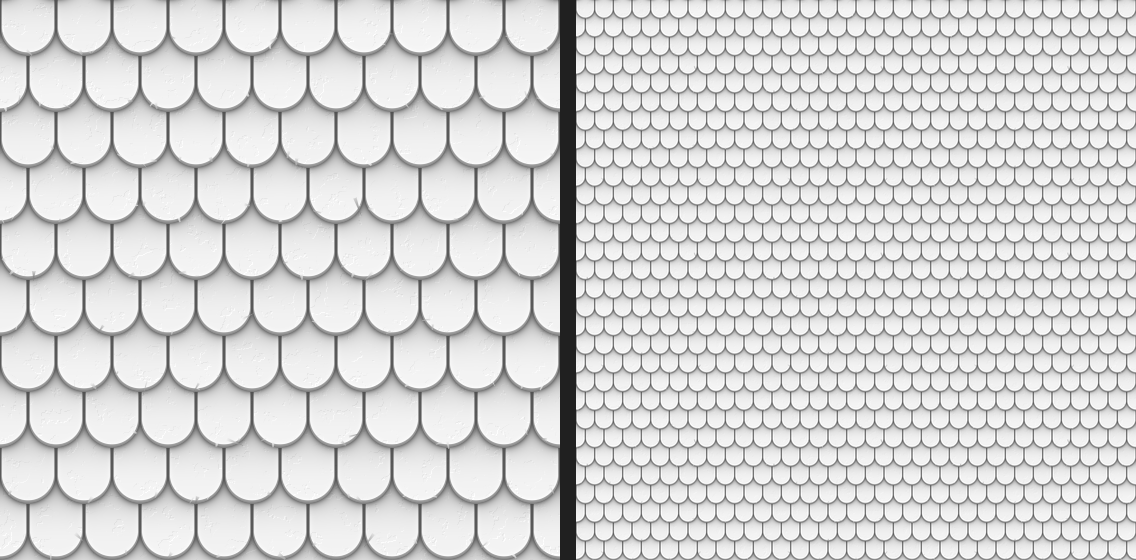
Left: one tile. Right: repeated 3 by 3.
A WebGL 2 fragment shader for this texture map:

```glsl
#version 300 es
precision highp float;

uniform vec2 u_resolution;
out vec4 fragColor;

// Layout, in tile widths
const float COUNT = 10.0;          // tiles across and rows down, must be even
const float RADIUS = 0.485;        // half width of a tile, leaves the gap
const float RIM_SIDE = 0.02;
const float RIM_TIP = 0.055;
// Tones
const float FACE = 0.955;
const float FACE_TOP_FADE = 0.02;
const float FACE_VARIATION = 0.012;
const float RIM_OUTER = 0.53;
const float RIM_INNER = 0.66;
const float HIGHLIGHT = 0.05;
// Shadow cast on the row below: strength and reach
const vec2 CONTACT_SHADOW = vec2(0.38, 0.05);
const vec2 SOFT_SHADOW = vec2(0.14, 0.20);
// Wear
const int CHIPS = 3;
const float CHIP_CHANCE = 0.42;
const float LONG_CHIP_CHANCE = 0.06;
const float CHIP_OPACITY = 0.8;
const float FLAKE_RELIEF = 0.045;

vec3 hash3(vec2 p) {
    vec3 q = fract(p.xyx * vec3(0.1031, 0.1030, 0.0973));
    q += dot(q, q.yxz + 33.33);
    return fract((q.xxy + q.yzz) * q.zyx);
}

float gradientDot(vec2 cell, vec2 offset) {
    float angle = 6.28318 * hash3(cell).x;
    return dot(vec2(cos(angle), sin(angle)), offset);
}

float gradientNoise(vec2 p) {
    vec2 i = floor(p), f = p - i;
    vec2 w = f * f * f * (f * (f * 6.0 - 15.0) + 10.0);
    vec2 e = vec2(1.0, 0.0);
    float low = mix(gradientDot(i, f), gradientDot(i + e, f - e), w.x);
    float high = mix(gradientDot(i + e.yx, f - e.yx), gradientDot(i + 1.0, f - 1.0), w.x);
    return mix(low, high, w.y);
}

// Centre of the tile column nearest to x; odd rows shift by half a tile
float columnCentre(float x, float row) {
    float shift = 0.5 * mod(row, 2.0);
    return floor(x - shift + 0.5) + shift;
}

vec2 tileId(float centre, float row) {
    return mod(vec2(floor(centre), row), COUNT);
}

// Tile with a round lower end, tip near the origin, open upward
float tileDistance(vec2 p) {
    return length(vec2(p.x, min(p.y - 0.5, 0.0))) - RADIUS;
}

float rowShadow(vec2 p, float row) {
    float centre = columnCentre(p.x, row), light = 1.0;
    for (int k = -1; k <= 1; k++) {
        float d = max(tileDistance(p - vec2(centre + float(k), row)), 0.0);
        light *= 1.0 - CONTACT_SHADOW.x * exp(-d / CONTACT_SHADOW.y)
                     - SOFT_SHADOW.x * exp(-d / SOFT_SHADOW.y);
    }
    return light;
}

// Raised patches with ragged borders
float flakeHeight(vec2 p) {
    float n = gradientNoise(p * 3.5) + 0.45 * gradientNoise(p * 9.0)
            + 0.25 * gradientNoise(p * 21.0);
    return smoothstep(0.16, 0.23, n);
}

float faceTone(vec2 p, float row) {
    float centre = columnCentre(p.x, row);
    vec2 local = p - vec2(centre, row), id = tileId(centre, row);
    vec3 seed = hash3(id + 7.0);
    vec2 q = local + 40.0 * seed.xy;
    float relief = flakeHeight(q) - flakeHeight(q + vec2(0.011, -0.013));
    float patchy = smoothstep(-0.25, 0.25, gradientNoise(q * 2.3 + 17.0));
    return FACE + FACE_VARIATION * (seed.z - 0.5) + FLAKE_RELIEF * relief * patchy
         - FACE_TOP_FADE * smoothstep(0.3, 1.3, local.y);
}

// Splinters broken from the lower edge
float addChips(float tone, vec2 local, vec2 id, float aa) {
    for (int k = 0; k < CHIPS; k++) {
        vec3 shape = hash3(id + float(k) * 13.7 + 2.3);
        vec3 kind = hash3(id + float(k) * 29.1 + 51.9);
        if (kind.x > CHIP_CHANCE) continue;
        float isLong = step(kind.x, LONG_CHIP_CHANCE);
        float angle = 2.7 * (shape.x - 0.5), turn = angle + 2.2 * (kind.y - 0.5);
        vec2 q = local - vec2(0.0, 0.5) - 0.44 * vec2(sin(angle), -cos(angle));
        vec2 along = vec2(sin(turn), -cos(turn));
        float u = dot(q, along), v = dot(q, vec2(-along.y, along.x));
        float halfLength = (0.025 + 0.05 * shape.y) * (1.0 + 1.6 * isLong);
        float t = clamp(0.5 + 0.5 * u / halfLength, 0.0, 1.0);
        float halfWidth = (0.01 + 0.025 * shape.z) * (1.0 - mix(0.55, 1.0, isLong) * t);
        float d = max(abs(u) - halfLength, abs(v) - halfWidth);
        float chipTone = mix(0.97, mix(0.72, 0.5, isLong), clamp(t + kind.z - 0.5, 0.0, 1.0));
        tone = mix(tone, chipTone, CHIP_OPACITY * (1.0 - smoothstep(-aa, aa, d)));
    }
    return tone;
}

void main() {
    vec2 p = gl_FragCoord.xy / u_resolution * COUNT;
    float aa = 0.7 * COUNT / min(u_resolution.x, u_resolution.y);
    float row = floor(p.y), centre = columnCentre(p.x, row);
    vec2 local = p - vec2(centre, row);
    float d = tileDistance(local);

    // Front tile: face, bright bevel, grey rim
    float rim = mix(RIM_SIDE, RIM_TIP, clamp((0.5 - local.y) / RADIUS, 0.0, 1.0));
    float front = faceTone(p, row) + HIGHLIGHT * exp(-max(-d - rim, 0.0) / 0.025);
    float rimTone = mix(RIM_OUTER, RIM_INNER, clamp(-d / rim, 0.0, 1.0));
    front = mix(front, rimTone, smoothstep(-aa, aa, d + rim)) * rowShadow(p, row + 1.0);

    // Row behind, seen through gaps and below the curves
    float back = faceTone(p, row - 1.0) * rowShadow(p, row);
    float tone = mix(front, back, smoothstep(-aa, aa, d));

    // Wear of this row and of the row hanging above
    for (int j = 0; j <= 1; j++) {
        float chipRow = row + float(j), nearest = columnCentre(p.x, chipRow);
        for (int k = -1; k <= 1; k++) {
            float c = nearest + float(k);
            tone = addChips(tone, p - vec2(c, chipRow), tileId(c, chipRow), aa);
        }
    }
    fragColor = vec4(vec3(clamp(tone, 0.0, 1.0)), 1.0);
}
```
